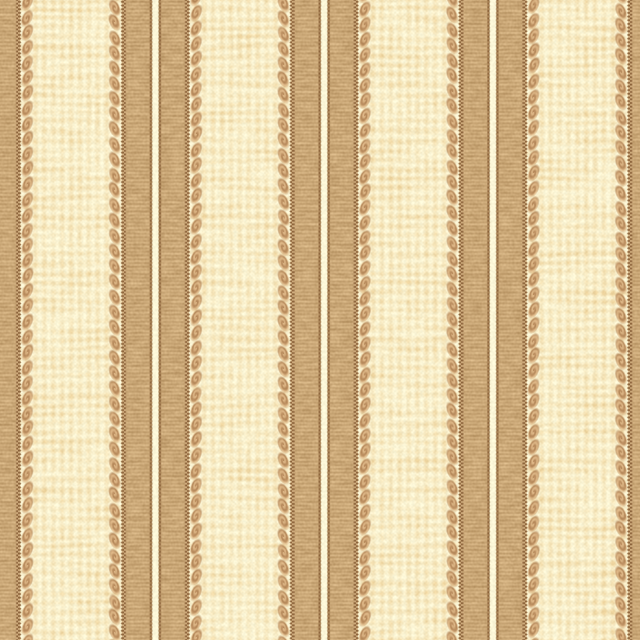
A Shadertoy shader for this texture:

```glsl
// Woven ticking fabric: tan ribbons split by a cream cord, edged with dotted
// stitches and a braided trim, between cream panels with a faint gold check.
// Each stripe is a mirrored profile around its cord; noise varies the threads.

const float TAU = 6.2831853;

// Stripe layout: distances from the cord, in canvas widths
const float PERIOD = 0.2637;
const float CORD_X = 0.2428;
const float CORD_HALF = 0.0050;
const float CORD_EDGE = 0.0088;
const float RIBBON_EDGE = 0.0460;
const float STITCH_EDGE = 0.0530;
const float BRAID_MID = 0.0635;

// Repeats per canvas
const float THREADS = 174.0;
const float BRAID_LOOPS = 42.0;
const float CHECK_COLUMNS = 72.0;
const float CHECK_ROWS = 68.0;

// Braid loop shape
const vec2 LOOP_RADII = vec2(0.0072, 0.0128);
const float LOOP_TILT = 0.45;

const vec3 CREAM = vec3(0.99, 0.97, 0.85);
const vec3 GOLD = vec3(0.93, 0.83, 0.62);
const vec3 TAN_LIGHT = vec3(0.87, 0.74, 0.55);
const vec3 TAN = vec3(0.73, 0.59, 0.40);
const vec3 BROWN = vec3(0.56, 0.40, 0.24);
const vec3 BRAID_LIGHT = vec3(0.87, 0.72, 0.53);
const vec3 BRAID_DARK = vec3(0.70, 0.52, 0.34);

vec2 hashGradient(vec2 cell) {
    vec3 h = fract(cell.xyx * vec3(0.1031, 0.1030, 0.0973));
    h += dot(h, h.yzx + 33.33);
    float angle = TAU * fract((h.x + h.y) * h.z);
    return vec2(cos(angle), sin(angle));
}

// Gradient noise, roughly -0.7 to 0.7
float gradientNoise(vec2 p) {
    vec2 i = floor(p), f = fract(p);
    vec2 u = f * f * f * (f * (f * 6.0 - 15.0) + 10.0);
    vec2 e = vec2(0.0, 1.0);
    float a = dot(hashGradient(i), f);
    float b = dot(hashGradient(i + e.yx), f - e.yx);
    float c = dot(hashGradient(i + e.xy), f - e.xy);
    float d = dot(hashGradient(i + e.yy), f - e.yy);
    return mix(mix(a, b, u.x), mix(c, d, u.x), u.y);
}

float wave(float phase) {
    return 0.5 + 0.5 * cos(TAU * phase);
}

// Cream panel with an uneven gold check
vec3 panelColor(vec2 uv, float dist) {
    float drift = 0.5 * gradientNoise(uv * vec2(5.0, 23.0));
    float columns = wave((dist - 0.5 * PERIOD) * CHECK_COLUMNS);
    float rows = wave(uv.y * CHECK_ROWS + drift);
    columns *= 0.85 + 0.8 * gradientNoise(uv * vec2(30.0, 45.0));
    rows *= 0.8 + 1.1 * gradientNoise(uv * vec2(9.0, 31.0) + 7.0);
    float weave = cos(TAU * THREADS * uv.x) * cos(TAU * THREADS * uv.y);
    float gold = 0.40 * columns + 0.36 * rows + 0.12 * columns * rows;
    gold += 0.07 * weave + 0.22 * gradientNoise(uv * vec2(110.0, 160.0));
    return mix(CREAM, GOLD, clamp(gold, 0.0, 1.0));
}

// Tan ribbon of fine horizontal threads with streaks
vec3 ribbonColor(vec2 uv) {
    float light = 0.22 + 0.42 * wave(uv.y * THREADS);
    light += 0.50 * gradientNoise(uv * vec2(45.0, 150.0));
    light += 0.20 * gradientNoise(uv * vec2(260.0, 240.0));
    return mix(TAN, TAN_LIGHT, clamp(light, 0.0, 1.0));
}

// Chain of tilted, curled loops laid over the given ground
vec3 braidOver(vec3 ground, vec2 p, float side, float px) {
    float c = cos(LOOP_TILT), s = sin(LOOP_TILT);
    float row = floor(p.y * BRAID_LOOPS);
    for (int i = -1; i <= 1; i++) {
        float id = row + float(i);
        float jitter = gradientNoise(vec2(id * 0.71, side * 3.3));
        vec2 q = p - vec2(0.0012 * jitter, (id + 0.5 + 0.15 * jitter) / BRAID_LOOPS);
        q = mat2(c, s, -s, c) * q;
        float r = length(q / LOOP_RADII);
        float curl = wave(r * 1.3 + atan(q.y, q.x) / TAU + 0.2 * jitter);
        vec3 yarn = mix(BRAID_DARK, BRAID_LIGHT, 0.15 + 0.75 * curl);
        float soft = 1.2 * px / LOOP_RADII.x;
        ground = mix(ground, yarn, 1.0 - smoothstep(1.0 - soft, 1.0 + soft, r));
    }
    return ground;
}

void mainImage(out vec4 fragColor, in vec2 fragCoord) {
    vec2 uv = fragCoord / iResolution.xy;
    float px = 1.0 / min(iResolution.x, iResolution.y);
    float stripe = floor((uv.x - CORD_X) / PERIOD + 0.5);
    float offset = uv.x - CORD_X - stripe * PERIOD;
    float dist = abs(offset);
    float side = 2.0 * stripe + step(0.0, offset);

    // Panel and braid
    vec3 color = panelColor(uv, dist);
    vec2 braidPos = vec2(dist - BRAID_MID, uv.y + 0.37 * side / BRAID_LOOPS);
    color = braidOver(color, braidPos, side, px);

    // Dotted stitches along the ribbon, in two staggered columns
    float column = step(0.5 * (RIBBON_EDGE + STITCH_EDGE), dist);
    float stitch = wave(uv.y * THREADS + 0.5 * column);
    float bead = 0.0007 * (stitch - 0.5);
    vec3 stitchColor = mix(TAN_LIGHT, BROWN, 0.2 + 0.8 * stitch);
    color = mix(stitchColor, color, smoothstep(-px, px, dist - STITCH_EDGE - 2.0 * bead));

    // Ribbon, cord border and beaded cord
    color = mix(ribbonColor(uv), color, smoothstep(-px, px, dist - RIBBON_EDGE));
    vec3 border = mix(TAN, BROWN, 0.35 + 0.65 * stitch);
    color = mix(border, color, smoothstep(-px, px, dist - CORD_EDGE));
    color = mix(CREAM, color, smoothstep(-px, px, dist - CORD_HALF - bead));

    // Fine grain over the cloth
    color += 0.05 * gradientNoise(uv * 230.0 + 19.0);
    fragColor = vec4(clamp(color, 0.0, 1.0), 1.0);
}
```
